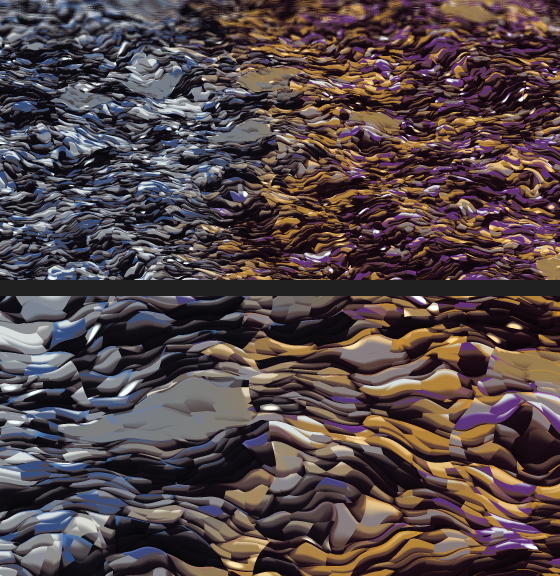
Top: the whole. Bottom: its middle third, enlarged.
Write a WebGL 1 fragment shader that draws this texture.

```glsl
precision highp float;
// Iridescent flaky mineral: stacked thin flakes, silver-blue at left, gold and violet at right.
uniform vec2 u_resolution;

vec2 hash2(vec2 p) {
  vec2 k = vec2(dot(p, vec2(127.1, 311.7)), dot(p, vec2(269.5, 183.3)));
  return fract(sin(k) * 43758.545);
}

// Cellular noise: xy = position from the cell centre, z = edge gap, w = cell id
vec4 flakes(vec2 p) {
  vec2 base = floor(p), nearestCell = base, offset = vec2(0.0);
  float nearest = 9.0, second = 9.0;
  for (int j = -1; j <= 1; j++) {
    for (int i = -1; i <= 1; i++) {
      vec2 cell = base + vec2(float(i), float(j));
      vec2 r = p - cell - 0.1 - 0.8 * hash2(cell);
      float d = length(r);
      if (d < nearest) {
        second = nearest;
        nearest = d;
        offset = r;
        nearestCell = cell;
      } else {
        second = min(second, d);
      }
    }
  }
  return vec4(offset, second - nearest, hash2(nearestCell + 71.3).x);
}

// Layered sines bend the beds
vec2 bend(vec2 p) {
  float y = 0.022 * sin(p.x * 6.3 + 2.0 * sin(p.y * 8.0))
          + 0.011 * sin(p.x * 17.0 + p.y * 25.0)
          + 0.005 * sin(p.x * 43.0 - p.y * 37.0)
          + 0.002 * sin(p.x * 101.0 + p.y * 71.0);
  float x = 0.02 * sin(p.y * 31.0 + 3.0 * sin(p.x * 5.0));
  return p + vec2(x, y);
}

vec3 mineral(vec2 p) {
  // Three sizes of flake, each bed sheared by its own tilt
  vec2 q = bend(p);
  vec4 bed = flakes(q * vec2(5.0, 15.0));
  q.y += (bed.w - 0.5) * 0.07 * bed.x;
  vec4 flake = flakes(q * vec2(12.0, 42.0) + bed.w * 3.0);
  q.y += (flake.w - 0.5) * 0.025 * flake.x;
  vec4 chip = flakes(q * vec2(34.0, 88.0) + flake.w * 5.0);

  // Light catches upper faces, gaps stay dark
  float tone = 0.24 * bed.w + 0.36 * flake.w + 0.4 * chip.w;
  tone += 0.12 * bed.y + 0.26 * flake.y + 0.16 * chip.y;
  tone -= 0.14 * (1.0 - smoothstep(0.0, 0.16, flake.z));
  tone += 0.03 * sin(p.x * 3.5 + 0.6) * sin(p.y * 5.0 + 1.0);

  // A few broad flat plates
  float plate = smoothstep(0.91, 0.92, bed.w) * smoothstep(0.04, 0.1, bed.z);
  tone = mix(tone, 0.6 + 0.12 * (chip.w - 0.5), plate * 0.85);

  // Tarnish colours drift from left to right
  float drift = p.x + 0.14 * sin(p.y * 7.0 + 1.0) + 0.3 * (flake.w - 0.5);
  float warmth = smoothstep(0.65, 1.15, drift);
  float hue = fract(flake.w * 7.3 + chip.w * 0.45);
  vec3 cool = mix(vec3(0.20, 0.30, 0.50), vec3(0.54, 0.56, 0.59), smoothstep(0.2, 0.45, hue));
  float violetShare = mix(0.1, 0.5, smoothstep(0.9, 1.7, drift));
  vec3 warm = mix(vec3(0.38, 0.19, 0.48), vec3(0.70, 0.51, 0.22),
                  smoothstep(violetShare - 0.04, violetShare + 0.04, hue));
  warm = mix(warm, vec3(0.53, 0.48, 0.49), smoothstep(0.76, 0.82, hue));
  vec3 tint = mix(cool, warm, warmth);
  vec3 plateTint = mix(vec3(0.46, 0.49, 0.53), vec3(0.60, 0.49, 0.31), warmth);
  tint = mix(tint, plateTint, plate);

  vec3 shade = mix(vec3(0.07, 0.06, 0.09), vec3(0.12, 0.05, 0.09), warmth);
  vec3 body = mix(vec3(0.31, 0.28, 0.30), vec3(0.37, 0.25, 0.22), warmth);
  vec3 shine = mix(vec3(0.84, 0.87, 0.87), vec3(0.90, 0.75, 0.50), warmth * step(0.35, hue));
  vec3 color = shade * (0.4 + 1.5 * clamp(tone, 0.0, 0.5));
  color = mix(color, body, smoothstep(0.37, 0.48, tone));
  color = mix(color, tint, smoothstep(0.50, 0.58, tone));
  color = mix(color, shine, smoothstep(0.72, 0.86, tone));

  // Thin coloured rims on the upper edges
  float rim = (1.0 - smoothstep(0.03, 0.13, flake.z)) * smoothstep(0.05, 0.3, flake.y);
  vec3 rimTint = mix(vec3(0.30, 0.50, 0.75), vec3(0.58, 0.22, 0.66), warmth);
  rimTint = mix(rimTint, vec3(0.85, 0.58, 0.16), warmth * step(violetShare, hue));
  color = mix(color, rimTint, 0.75 * rim * step(0.5, chip.w));

  // Rare bright glints
  float glint = smoothstep(0.95, 0.96, chip.w) * (1.0 - smoothstep(0.2, 0.45, length(chip.xy)));
  return mix(color, min(shine * 1.15, 1.0), glint);
}

void main() {
  vec2 p = gl_FragCoord.xy / u_resolution.y;
  // Nine samples smooth the edges and soften the out-of-focus top
  float spread = 1.0 / u_resolution.y + 0.014 * smoothstep(0.78, 1.0, p.y);
  vec3 sum = vec3(0.0);
  for (int j = -1; j <= 1; j++) {
    for (int i = -1; i <= 1; i++) {
      sum += mineral(p + vec2(float(i), float(j)) * spread / 3.0);
    }
  }
  gl_FragColor = vec4(sum / 9.0, 1.0);
}
```
